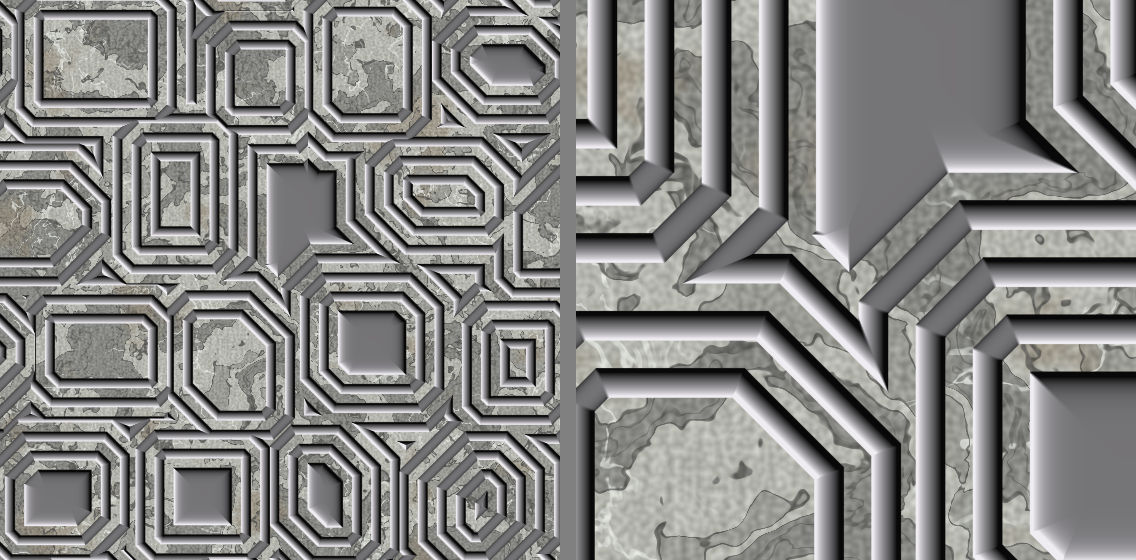
Left, the full canvas; right, a detail of the centre.
Write a Shadertoy shader that draws this texture.

```glsl
// Carved stone labyrinth: chamfered plates, scattered in staggered rows, share one
// distance field whose offset bands are cut as grooves and pits. Walls are lit from
// the upper right; the uncut surface is veined marble made of warped gradient noise.

const float PITCH = 0.034;         // distance from one groove to the next
const float GROOVE = 0.52;         // groove width as a share of the pitch
const float CELL = 0.25;           // spacing of the plates
const float WALL_FADE = 0.0062;    // softness of the wall shading
const vec2 LIGHT = vec2(0.7071);
const vec3 PALE_STONE = vec3(0.71, 0.715, 0.685);
const vec3 DARK_STONE = vec3(0.53, 0.535, 0.515);
const vec3 RUST_STONE = vec3(0.57, 0.53, 0.46);
const vec3 VEIN_WHITE = vec3(0.87, 0.88, 0.86);
const vec3 CRACK_GREY = vec3(0.30, 0.30, 0.29);

vec2 hash2(vec2 c) {
    vec3 q = fract(c.xyx * vec3(0.1031, 0.1030, 0.0973));
    q += dot(q, q.yzx + 33.33);
    return fract((q.xx + q.yz) * q.zy);
}

float gradientNoise(vec2 p) {
    vec2 cell = floor(p), f = p - cell;
    vec2 u = f * f * f * (f * (f * 6.0 - 15.0) + 10.0);
    vec4 corner;
    for (int i = 0; i < 4; i++) {
        vec2 o = vec2(i & 1, i >> 1);
        float angle = 6.2832 * hash2(cell + o).x;
        corner[i] = dot(vec2(cos(angle), sin(angle)), f - o);
    }
    return mix(mix(corner.x, corner.y, u.x), mix(corner.z, corner.w, u.x), u.y);
}

float fbm(vec2 p) {
    float sum = 0.0, weight = 0.5;
    for (int i = 0; i < 5; i++) {
        sum += weight * gradientNoise(p);
        p = mat2(1.6, 1.2, -1.2, 1.6) * p + 7.3;
        weight *= 0.5;
    }
    return sum;
}

// Box with separate cuts for its rising (x) and falling (y) diagonal sides
float octagon(vec2 p, vec2 halfSize, vec2 cut) {
    vec2 side = abs(p) - halfSize;
    vec2 diagonal = abs(vec2(p.x - p.y, p.x + p.y)) - halfSize.x - halfSize.y + cut;
    diagonal *= 0.7071;
    return max(max(side.x, side.y), max(diagonal.x, diagonal.y));
}

// Distance to the nearest plate; style receives that plate's random number
float plates(vec2 p, out float style) {
    float nearest = 1.0;
    style = 0.0;
    float row = floor(p.y / CELL);
    for (int j = -2; j <= 2; j++) {
        float y = row + float(j);
        float shift = hash2(vec2(y, 71.0)).x;
        float column = floor(p.x / CELL - shift);
        for (int i = -2; i <= 2; i++) {
            vec2 id = vec2(column + float(i), y);
            vec2 kind = hash2(id + 19.0);
            if (kind.y < 0.14) continue;
            vec2 jitter = (hash2(id + 43.0) - 0.5) * 0.06;
            vec2 center = (id + vec2(shift + 0.5, 0.5)) * CELL + jitter;
            vec2 halfSize = mix(vec2(0.045), vec2(0.098), hash2(id + 87.0));
            vec2 chamfer = hash2(id + 131.0);
            vec2 cut = min(halfSize.x, halfSize.y) * vec2(1.3, 0.9) * chamfer * chamfer;
            float d = octagon(p - center, halfSize, cut);
            if (d < nearest) { nearest = d; style = kind.x; }
        }
    }
    return nearest;
}

// Inner and outer distance of the groove that lies closest to distance d
vec2 grooveSpan(float d, float style) {
    bool pit = style > 0.3 && style < 0.62;
    float innermost = style < 0.3 ? 0.0 : (style < 0.8 ? -1.0 : -9.0);
    float k = clamp(floor(d / PITCH + 0.25), innermost, 3.0);
    float inner = pit && k < 0.0 ? -1.0 : k * PITCH;
    float outer = k > 2.5 ? 2.0 : (k + GROOVE) * PITCH;
    return vec2(inner, outer);
}

float hairline(float value, float width) {
    return 1.0 - smoothstep(0.3 * width, width, abs(value));
}

vec3 marble(vec2 p) {
    vec2 warp = vec2(fbm(p * 6.0), fbm(p * 6.0 + 31.7));
    float stain = fbm(p * 8.0 + 1.8 * warp);
    float vein = fbm(p * 11.0 - 1.5 * warp + 57.0);
    vec3 color = mix(PALE_STONE, DARK_STONE, smoothstep(0.03, 0.045, stain));
    color = mix(color, DARK_STONE, 0.6 * smoothstep(-0.14, -0.16, stain));
    color = mix(color, RUST_STONE, 0.6 * smoothstep(0.12, 0.3, warp.x + 0.4 * vein));
    color = mix(color, VEIN_WHITE, 0.75 * hairline(vein, 0.022) * smoothstep(-0.1, 0.1, warp.y));
    float cracks = max(hairline(stain - 0.035, 0.018), hairline(stain + 0.15, 0.016));
    cracks = max(cracks, 0.6 * hairline(stain - 0.14, 0.015));
    color = mix(color, CRACK_GREY, 0.7 * cracks);
    float streaks = gradientNoise(p * vec2(210.0, 35.0));
    float grain = gradientNoise(p * 230.0 + 9.0);
    return color + 0.07 * streaks + 0.13 * grain;
}

// Groove floor with one wall turned to the light and one in shadow
vec3 carving(float d, vec2 span, float facing) {
    float walls = exp((span.x - d) / WALL_FADE) - exp((d - span.y) / WALL_FADE);
    float depth = max(min(d - span.x, span.y - d), 0.0);
    float rim = exp(-depth / 0.0022) * (1.0 - abs(facing));
    float shade = clamp(0.46 + 0.98 * facing * walls - 0.26 * rim, 0.03, 0.94);
    return shade * vec3(0.995, 0.985, 1.01);
}

void mainImage(out vec4 fragColor, in vec2 fragCoord) {
    vec2 p = fragCoord / iResolution.y;
    float pixel = 0.75 / iResolution.y;
    float style, unused;
    float d = plates(p, style);
    vec2 span = grooveSpan(d, style);

    // Slope of the distance field along the light
    vec2 probe = 0.001 * LIGHT;
    float facing = (plates(p + probe, unused) - plates(p - probe, unused)) / 0.002;

    float carved = smoothstep(-pixel, pixel, min(d - span.x, span.y - d));
    vec3 color = mix(marble(p), carving(d, span, facing), carved);
    fragColor = vec4(clamp(color, 0.0, 1.0), 1.0);
}
```
